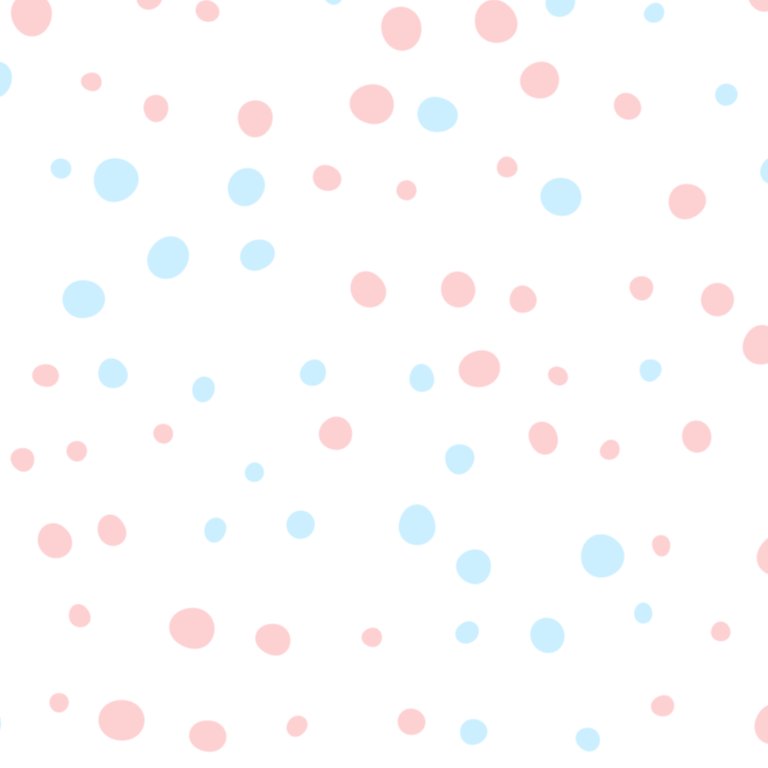
This pattern is drawn by a WebGL 2 fragment shader. Its source:

```glsl
#version 300 es
precision highp float;

uniform vec2 u_resolution;
out vec4 outColor;

const vec3 PAPER = vec3(1.0);
const vec3 SKY = vec3(0.795, 0.938, 0.996);
const vec3 BLUSH = vec3(0.994, 0.816, 0.824);

const float TAU = 6.2831853;
const float CELLS = 8.6;          // cells across the canvas
const float JITTER = 0.52;        // wander of a dot inside its cell
const float MIN_RADIUS = 0.0125;  // canvas units
const float MAX_RADIUS = 0.029;
const float EDGE = 0.0017;        // half width of the soft rim

// Integer hash: four random values in 0..1 per cell
vec4 hash4(ivec2 cell, uint seed) {
    uvec4 v = uvec4(uvec2(cell + 1024), seed, seed + 77u);
    v = v * 1664525u + 1013904223u;
    for (int i = 0; i < 2; i++) {
        v += v.yzxw * v.wxyz;
        v ^= v >> 16u;
    }
    return vec4(v >> 8u) / 16777216.0;
}

// Approximate distance to a slightly squashed, hand-cut disc
float blobDistance(vec2 p, float radius, float angle, float squash, float wobble) {
    float c = cos(angle), s = sin(angle);
    p = mat2(c, -s, s, c) * p;
    float theta = atan(p.y, p.x + 1e-6);
    float outline = 1.0 + squash * cos(2.0 * theta)
                        + wobble * cos(3.0 * theta + angle * 2.0);
    return length(p) - radius * outline;
}

// Paint the dot of one cell over the current colour
vec3 paintDot(vec3 base, vec2 p, ivec2 cell, float rowShift, float rim) {
    vec4 place = hash4(cell, 11u);
    vec4 form = hash4(cell, 53u);

    vec2 centre = vec2(cell) + 0.5 + (place.xy - 0.5) * JITTER;
    centre.x += rowShift;
    float radius = mix(MIN_RADIUS, MAX_RADIUS, pow(place.z, 1.5));
    float d = blobDistance(p - centre / CELLS, radius, form.x * TAU,
                           0.09 * form.y, 0.03 * form.z);

    vec3 tint = place.w < 0.5 ? SKY : BLUSH;
    return mix(base, tint, 1.0 - smoothstep(-rim, rim, d));
}

// Scatter dots on a staggered, jittered grid
vec3 scatterDots(vec2 p, float rim) {
    vec3 color = PAPER;
    vec2 grid = p * CELLS;
    int row = int(floor(grid.y));
    for (int j = -1; j <= 1; j++) {
        float rowShift = 0.5 * float((row + j) & 1);
        int column = int(floor(grid.x - rowShift));
        for (int i = -1; i <= 1; i++) {
            color = paintDot(color, p, ivec2(column + i, row + j), rowShift, rim);
        }
    }
    return color;
}

void main() {
    float side = min(u_resolution.x, u_resolution.y);
    vec2 p = gl_FragCoord.xy / side;
    float rim = max(EDGE, 0.75 / side);
    outColor = vec4(scatterDots(p, rim), 1.0);
}
```
